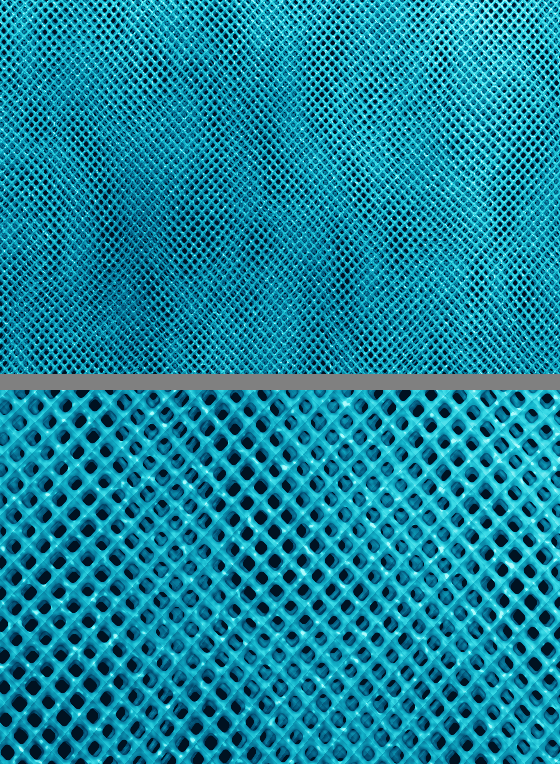
Top: the whole. Bottom: its middle third, enlarged.
Write a Shadertoy shader that draws this texture.

```glsl
// Diamonds per canvas height, along x and y
const vec2 CELLS = vec2(38.7, 35.0);

vec2 hash2(vec2 p) {
    vec2 k = vec2(dot(p, vec2(127.1, 311.7)), dot(p, vec2(269.5, 183.3)));
    return fract(sin(k) * 43758.55);
}

// Gradient noise, roughly -0.7 to 0.7
float cornerSlope(vec2 cell, vec2 offset, vec2 corner) {
    return dot(hash2(cell + corner) * 2.0 - 1.0, offset - corner);
}

float gradientNoise(vec2 p) {
    vec2 i = floor(p), f = fract(p);
    vec2 w = f * f * f * (f * (f * 6.0 - 15.0) + 10.0);
    float low = mix(cornerSlope(i, f, vec2(0, 0)), cornerSlope(i, f, vec2(1, 0)), w.x);
    float high = mix(cornerSlope(i, f, vec2(0, 1)), cornerSlope(i, f, vec2(1, 1)), w.x);
    return mix(low, high, w.y);
}

vec2 noisePair(vec2 p) {
    return vec2(gradientNoise(p), gradientNoise(p + 37.4));
}

// Turns the grid onto its diagonals, one diamond per unit square
vec2 toDiamond(vec2 q) {
    return vec2(q.x + q.y, q.x - q.y);
}

// Signed distance to the rounded hole of a diamond, negative inside
float holeDistance(vec2 d, float halfSize, float wear) {
    float size = halfSize + wear * (hash2(floor(d)).x - 0.5);
    float corner = 0.2;
    vec2 f = abs(fract(d) - 0.5) - size + corner;
    return length(max(f, 0.0)) + min(max(f.x, f.y), 0.0) - corner;
}

// Rounded thread lit from the upper left; lean favours one diagonal
float threadTone(vec2 d, float dist, float lean) {
    vec2 f = fract(d) - 0.5;
    float ridge = smoothstep(0.0, 0.17, dist);
    float side = dot(f, vec2(-0.12, 0.22));
    float family = smoothstep(-0.12, 0.12, abs(f.x) - abs(f.y)) * 2.0 - 1.0;
    return 0.65 + 0.18 * ridge + side + lean * family;
}

// Broad light: bright top and right, dim lower left
float broadLight(vec2 p) {
    vec2 toRight = p - vec2(1.28, 0.78), toDim = p - vec2(0.45, 0.38);
    float top = 0.14 * smoothstep(0.7, 1.05, p.y);
    float right = 0.15 * exp(-5.0 * dot(toRight, toRight));
    float dim = 0.12 * exp(-6.0 * dot(toDim, toDim));
    return top + right - dim + 0.18 * gradientNoise(p * vec2(4.2, 2.4) + 8.0);
}

// Dark navy to pale cyan
vec3 tealRamp(float tone) {
    vec3 shades[6] = vec3[6](
        vec3(0.00, 0.07, 0.13), vec3(0.00, 0.23, 0.36), vec3(0.02, 0.39, 0.53),
        vec3(0.04, 0.55, 0.67), vec3(0.07, 0.70, 0.79), vec3(0.22, 0.85, 0.90));
    float t = clamp(tone, 0.0, 1.0) * 5.0;
    int i = min(int(t), 4);
    vec3 glint = vec3(0.45, 0.13, 0.09) * smoothstep(1.0, 1.35, tone);
    return mix(shades[i], shades[i + 1], t - float(i)) + glint;
}

void mainImage(out vec4 fragColor, in vec2 fragCoord) {
    vec2 p = fragCoord / iResolution.y;
    float soft = 0.75 * CELLS.x / iResolution.y;

    // Front net, gently stretched
    vec2 q = p * CELLS + 0.9 * noisePair(p * 2.6);
    vec2 front = toDiamond(q);
    float frontDist = holeDistance(front, 0.31, 0.07);

    // Back net drifts against the front one, opening and closing the holes
    vec2 drift = vec2(4.3 * p.x + 0.5 * p.y, 1.5 * p.y - 0.6 * p.x);
    vec2 back = toDiamond(q + drift + 1.1 * noisePair(p * vec2(4.2, 2.2) + 11.0));
    float backDist = holeDistance(back, 0.33, 0.08);

    // Fibre grain, broad light, and the diagonal that catches it
    float grain = gradientNoise(p * 210.0);
    float fibre = gradientNoise(toDiamond(p) * vec2(150.0, 55.0) + 5.0);
    float light = broadLight(p);
    float lean = 0.05 + 0.22 * gradientNoise(p * vec2(4.0, 2.5) + 21.0);

    // Layers from back to front
    float backThread = 0.62 * threadTone(back, backDist, lean) + 0.28 * grain;
    float behind = backThread * smoothstep(-soft, soft, backDist);
    behind *= mix(1.0, 0.68, smoothstep(-0.14, 0.0, frontDist));
    float frontThread = threadTone(front, frontDist, lean) + 0.28 * grain + 0.2 * fibre;
    frontThread += 0.25 * smoothstep(0.3, 0.6, grain + fibre);
    float cover = smoothstep(-soft, soft, frontDist);
    float tone = mix(behind + 0.35 * light, frontThread + light, cover);

    // Final contrast
    fragColor = vec4(tealRamp((tone - 0.6) * 1.1 + 0.58), 1.0);
}
```
